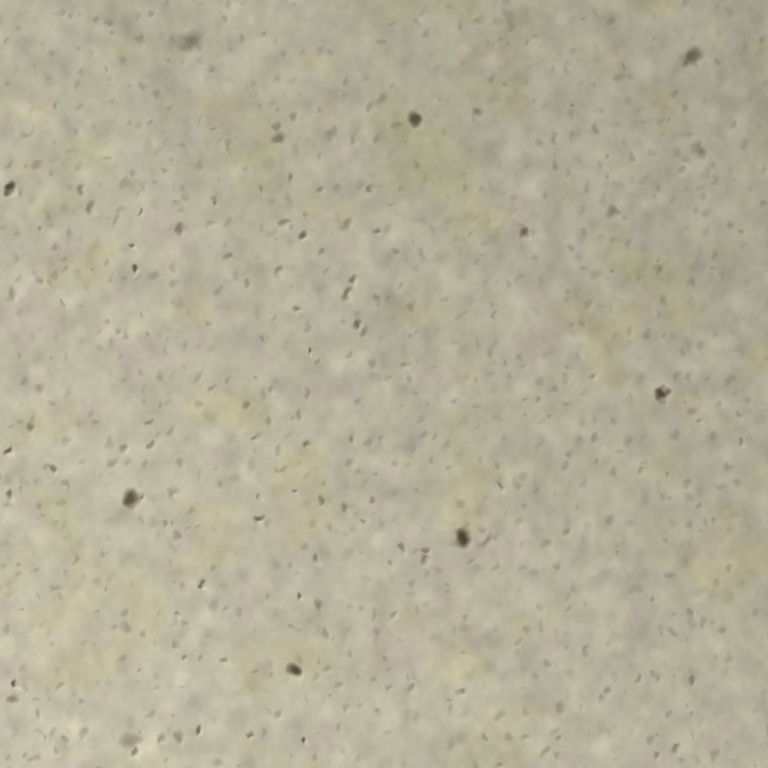
This texture is drawn by a Shadertoy shader. Its source:

```glsl
const vec3 STONE = vec3(1.0, 0.972, 0.857);
const vec3 OCHRE_TINT = vec3(0.995, 0.988, 0.93);
const vec3 GREEN_TINT = vec3(0.972, 0.995, 0.985);
const vec3 MAUVE_TINT = vec3(0.985, 0.973, 0.995);
const vec3 PIT_COLOR = vec3(0.26, 0.21, 0.16);

float hash(vec2 p) {
    return fract(sin(dot(p, vec2(127.1, 311.7))) * 43758.55);
}

vec2 hash2(vec2 p) {
    return vec2(hash(p), hash(p + 57.3));
}

float noise(vec2 p) {
    vec2 i = floor(p), f = fract(p);
    f = f * f * (3.0 - 2.0 * f);
    return mix(mix(hash(i), hash(i + vec2(1, 0)), f.x),
               mix(hash(i + vec2(0, 1)), hash(i + vec2(1, 1)), f.x), f.y);
}

float fbm(vec2 p) {
    float sum = 0.0, amp = 0.53;
    for (int i = 0; i < 4; i++) {
        sum += amp * noise(p);
        p = mat2(1.6, 1.2, -1.2, 1.6) * p + 7.7;
        amp *= 0.5;
    }
    return sum;
}

// Soft scattered ellipses, mostly leaning to the right; radius in canvas units
float specks(vec2 uv, float cells, float density, float radius, float stretch, float seed) {
    vec2 p = uv * cells, base = floor(p);
    float cover = 0.0;
    for (int y = -1; y <= 1; y++) {
        for (int x = -1; x <= 1; x++) {
            vec2 id = base + vec2(x, y), key = id + seed;
            if (hash(key + 3.1) > density) continue;
            vec2 d = (p - id - 0.1 - 0.8 * hash2(key)) / cells;
            float angle = mix(0.3, 2.0, hash(key + 11.9));
            float c = cos(angle), s = sin(angle);
            d = vec2(c * d.x + s * d.y, (c * d.y - s * d.x) * stretch);
            float size = radius * mix(0.55, 1.2, hash(key + 23.7));
            float depth = mix(0.25, 1.0, hash(key + 31.3));
            float spot = 1.0 - smoothstep(0.2, 1.5, length(d) / size);
            cover = max(cover, spot * depth);
        }
    }
    return cover;
}

// Open pores: many fine ones and a few wide ones
float pores(vec2 uv, float strength) {
    float fine = specks(uv, 32.0, 0.36, 0.0069, 1.5, 5.0) * strength;
    float wide = specks(uv, 9.0, 0.1, 0.0135, 1.2, 83.0);
    return max(fine * 0.7, wide * 0.9);
}

void mainImage(out vec4 fragColor, in vec2 fragCoord) {
    vec2 uv = fragCoord / iResolution.xy;
    vec2 warp = vec2(noise(uv * 110.0), noise(uv * 110.0 + 41.0)) - 0.5;
    vec2 rough = uv + 0.007 * warp;

    // Light falling off toward the upper right
    float tone = 0.718 - 0.078 * (uv.x - 0.5) - 0.062 * (uv.y - 0.5);
    tone += 0.025 * (fbm(uv * 8.0) - 0.5);
    tone += 0.1 * (fbm(uv * 36.0 + 19.0) - 0.5);
    tone += 0.065 * (fbm(uv * vec2(95.0, 75.0) + 47.0) - 0.5);
    vec3 color = tone * STONE;

    // Small faint mineral stains
    float ochre = smoothstep(0.52, 0.8, fbm(uv * 15.0 + 31.0));
    float green = smoothstep(0.45, 0.8, fbm(uv * 9.0 + 63.0) + 0.25 * (uv.y - 0.5));
    float mauve = smoothstep(0.5, 0.75, fbm(uv * 24.0 + 97.0));
    color *= mix(vec3(1), OCHRE_TINT, ochre);
    color *= mix(vec3(1), GREEN_TINT, green * 0.7);
    color *= mix(vec3(1), MAUVE_TINT, mauve);

    // Pale and grey grains beneath the surface
    color *= 1.0 - 0.065 * specks(rough, 27.0, 0.35, 0.015, 1.5, 141.0);
    color *= 1.0 + 0.06 * specks(rough, 24.0, 0.42, 0.018, 1.4, 211.0);
    color *= 1.0 - 0.14 * specks(rough, 52.0, 0.3, 0.0064, 1.4, 307.0);

    // Pores fade toward the upper right and carry a lit lower right edge
    float clusters = smoothstep(0.3, 0.65, fbm(uv * 7.0 + 151.0));
    float strength = mix(1.0, 0.45, smoothstep(0.25, 0.75, uv.x));
    strength *= mix(1.0, 0.35, smoothstep(0.6, 0.95, uv.y)) * mix(0.35, 1.1, clusters);
    float pit = pores(rough, strength);
    float rim = pores(rough + vec2(-0.004, 0.005), strength);
    color *= 1.0 + 0.16 * max(rim - pit, 0.0);
    color = mix(color, PIT_COLOR, pit);

    fragColor = vec4(color, 1.0);
}
```
